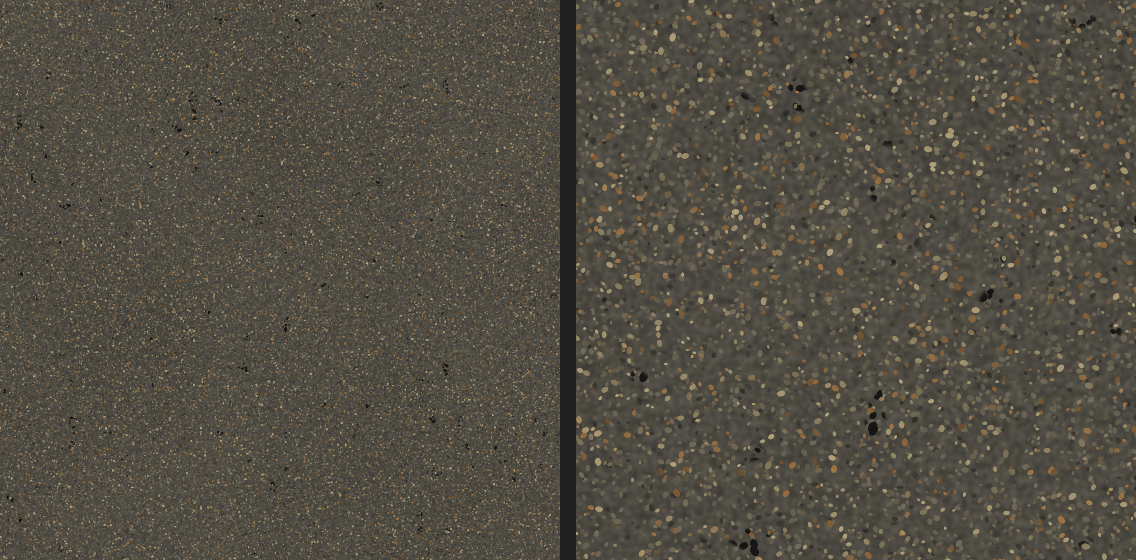
Left, the full canvas; right, a detail of the centre.
This texture is drawn by a Shadertoy shader. Its source:

```glsl
// Worn asphalt: dark grey binder with fine tan and rust grit and clusters of black pits.
#define GRIT_SCALE 215.0
#define DUST_SCALE 260.0
#define PIT_SCALE 185.0
#define GRIT_DENSITY 0.27
#define DUST_DENSITY 0.34
#define PIT_DENSITY 0.55
#define BINDER vec3(0.298, 0.287, 0.256)
#define DUST vec3(0.425, 0.395, 0.325)
#define SAND vec3(0.670, 0.610, 0.455)
#define RUST vec3(0.600, 0.420, 0.235)
#define PIT vec3(0.065, 0.062, 0.060)

vec3 hash3(vec2 p) {
    vec3 q = fract(vec3(p.xyx) * vec3(0.1031, 0.1030, 0.0973));
    q += dot(q, q.yxz + 33.33);
    return fract((q.xxy + q.yzz) * q.zyx);
}

float gradientDot(vec2 cell, vec2 offset) {
    float angle = 6.2832 * hash3(cell).x;
    return dot(vec2(cos(angle), sin(angle)), offset);
}

float gradientNoise(vec2 p) {
    vec2 i = floor(p), f = p - i;
    vec2 u = f * f * f * (f * (f * 6.0 - 15.0) + 10.0);
    vec2 e = vec2(1.0, 0.0);
    return mix(mix(gradientDot(i, f), gradientDot(i + e, f - e), u.x),
               mix(gradientDot(i + e.yx, f - e.yx), gradientDot(i + 1.0, f - 1.0), u.x), u.y);
}

// Scattered rough ellipses: x is coverage, y and z are random values of the grain.
vec3 scatter(vec2 uv, float scale, float density, vec2 radii, float seed) {
    vec2 p = uv * scale, cell = floor(p);
    float blur = 0.5 * scale / min(iResolution.x, iResolution.y);
    vec3 best = vec3(0.0);
    for (int y = -1; y <= 1; y++) {
        for (int x = -1; x <= 1; x++) {
            vec2 id = cell + vec2(x, y);
            vec3 place = hash3(id + seed);
            vec3 kind = hash3(id + seed + 71.7);
            if (place.z > density) continue;
            float angle = 6.2832 * kind.x;
            vec2 axis = vec2(cos(angle), sin(angle));
            vec2 d = p - id - place.xy;
            d = vec2(dot(d, axis), 1.4 * dot(d, vec2(-axis.y, axis.x)));
            float radius = mix(radii.x, radii.y, kind.y * kind.y);
            float cover = 1.0 - smoothstep(radius - blur, radius + blur, length(d));
            if (cover > best.x) best = vec3(cover, kind.z, fract(kind.x * 7.0 + kind.y));
        }
    }
    return best;
}

void mainImage(out vec4 fragColor, in vec2 fragCoord) {
    vec2 uv = fragCoord / min(iResolution.x, iResolution.y);

    // Binder with broad stains and fine mottling
    float stain = gradientNoise(uv * 3.0 + 4.3) + 0.6 * gradientNoise(uv * 9.0 + 17.0);
    float mottle = gradientNoise(uv * 235.0) + 0.6 * gradientNoise(uv * 95.0 + 31.0);
    vec3 color = BINDER * (1.0 + 0.07 * stain + 0.26 * mottle);
    color += vec3(0.008, 0.003, -0.006) * gradientNoise(uv * 60.0 + 9.0);

    // Dull dust grains
    vec3 dust = scatter(uv, DUST_SCALE, DUST_DENSITY, vec2(0.3, 0.6), 11.0);
    color = mix(color, DUST * (0.85 + 0.3 * dust.z), 0.8 * dust.x);

    // Small dark pores, and pits gathered into sparse clusters
    vec3 pore = scatter(uv, DUST_SCALE, 0.12, vec2(0.3, 0.6), 137.0);
    color = mix(color, PIT, 0.42 * pore.x * pore.y);
    float cluster = gradientNoise(uv * 42.0 + 53.0) + 0.35 * gradientNoise(uv * 7.0 + 2.0);
    vec3 pit = scatter(uv, PIT_SCALE, PIT_DENSITY, vec2(0.35, 0.7), 251.0);
    color = mix(color, PIT, 0.9 * pit.x * smoothstep(0.40, 0.54, cluster));

    // Bright grit, mostly sand with some rust
    vec3 grit = scatter(uv, GRIT_SCALE, GRIT_DENSITY, vec2(0.22, 0.55), 389.0);
    vec3 stone = mix(SAND, RUST, smoothstep(0.45, 0.75, grit.y));
    color = mix(color, stone * (0.72 + 0.42 * grit.z), 0.85 * grit.x);

    fragColor = vec4(color, 1.0);
}
```
